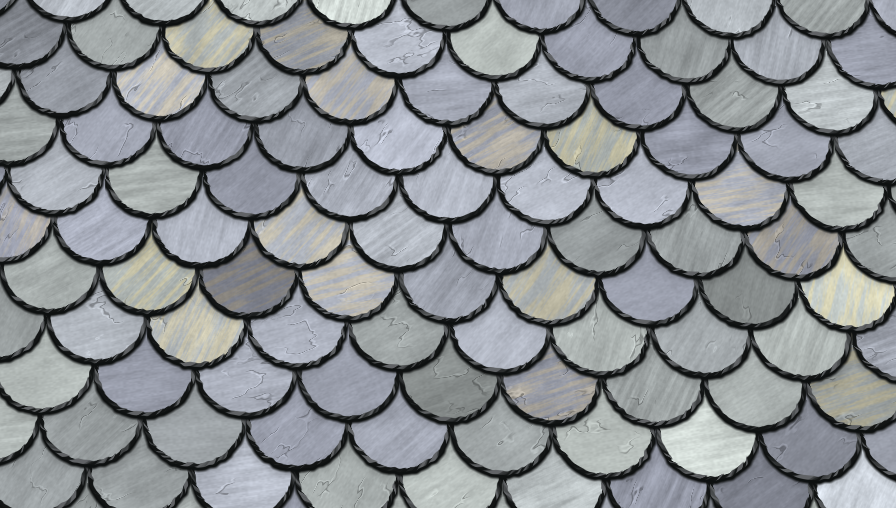
This texture is drawn by a WebGL 1 fragment shader. Its source:

```glsl
precision highp float;
// Roof of round-ended slates in staggered, overlapping rows, seen in slight perspective.
// Rows are composited from the back (lower) to the front (upper); each slate has its own
// tone, cleavage streaks and cracks, a chipped dark rim and a shadow on the row beneath.
uniform vec2 u_resolution;

// Layout, in canvas widths (y runs downward from the top edge)
const float AXIS_X       = 0.4453;  // column that stays vertical
const float ROW_TILT     = 0.022;   // rows sink toward the right
const float FIRST_ROW_Y  = 0.0859;  // lower end of row zero
const float FIRST_PITCH  = 0.1068;  // slate width at row zero
const float PITCH_GROWTH = 0.0197;  // widening of slates down the roof
const float ROW_STEP     = 0.498;   // row spacing in slate widths
// Slate shape, in slate widths
const vec2  ARC_RADII    = vec2(0.5, 0.465);
const float ARC_LIFT     = 0.012;
const float JITTER       = 0.02;
const float RIM_WIDTH    = 0.036;
const float CHIP_DEPTH   = 0.018;
const float SHADOW_DROP  = 0.026;
const float SHADOW_BLUR  = 0.024;
// Colours
const vec3 SLATE_DARK = vec3(0.57, 0.58, 0.605);
const vec3 SLATE_PALE = vec3(0.77, 0.785, 0.79);
const vec3 BLUE_TINT  = vec3(0.98, 0.99, 1.04);
const vec3 GREEN_TINT = vec3(0.99, 1.01, 0.98);
const vec3 WARM_TINT  = vec3(1.08, 1.02, 0.89);
const vec3 RIM_BLACK  = vec3(0.07, 0.08, 0.08);
const vec3 RIM_GREY   = vec3(0.38, 0.39, 0.40);
const vec3 SHADOW     = vec3(0.06, 0.07, 0.07);

float hash(vec2 p) {
  return fract(sin(dot(p, vec2(127.1, 311.7))) * 43758.5);
}

float noise(vec2 p) {
  vec2 i = floor(p), f = fract(p);
  f = f * f * (3.0 - 2.0 * f);
  return mix(mix(hash(i), hash(i + vec2(1.0, 0.0)), f.x),
             mix(hash(i + vec2(0.0, 1.0)), hash(i + vec2(1.0, 1.0)), f.x), f.y);
}

float fbm(vec2 p) {
  float sum = 0.0, gain = 0.5;
  for (int i = 0; i < 4; i++) {
    sum += gain * noise(p);
    p = p * 2.07 + 7.3;
    gain *= 0.5;
  }
  return sum / 0.9375;
}

// Approximate signed distance to a slate: half ellipse below, straight sides above
float slateDistance(vec2 q) {
  float drop = min(q.y - ARC_RADII.y, 0.0);
  return (length(vec2(q.x, drop) / ARC_RADII) - 1.0) * ARC_RADII.y;
}

// Stone face: q is the place on the slate, id its column and row
vec3 slateFace(vec2 q, vec2 id) {
  float tone = hash(id + 3.1), kind = hash(id + 17.7), tint = hash(id + 41.3);
  vec3 stone = mix(SLATE_DARK, SLATE_PALE, 0.1 + 0.8 * tone);
  stone *= mix(GREEN_TINT, BLUE_TINT, smoothstep(0.3, 0.7, tint));
  stone *= 1.0 - 0.17 * step(0.93, kind) + 0.12 * step(kind, 0.1);
  // Grain direction, mostly rising to the right
  float angle = mix(0.1, 1.35, hash(id + 9.9));
  vec2 along = vec2(cos(angle), sin(angle));
  vec2 g = vec2(dot(q, along), dot(q, vec2(-along.y, along.x))) + 40.0 * hash(id);
  float cloud = fbm(g * vec2(3.0, 5.0));
  float streak = fbm(g * vec2(2.5, 24.0));
  float grain = noise(g * vec2(35.0, 60.0));
  float streaky = mix(0.08, 0.34, hash(id + 23.0));
  stone *= 1.0 + 0.18 * (cloud - 0.5) + streaky * (streak - 0.5) + 0.07 * (grain - 0.5);
  // Mineral stains on a few slates
  float stain = step(0.84, hash(id + 31.0)) * smoothstep(0.35, 0.65, streak);
  stone *= mix(vec3(1.0), WARM_TINT, stain);
  // Cleavage steps: a dark crack with a lit lip along one noise contour
  float level = fbm(g * vec2(2.0, 4.5) + 11.0) - 0.5;
  float broken = smoothstep(0.45, 0.7, noise(g * 5.0 + 5.0)) * step(0.35, hash(id + 53.0));
  float crack = 1.0 - smoothstep(0.0, 0.018, abs(level));
  float lip = 1.0 - smoothstep(0.0, 0.022, abs(level - 0.03));
  return stone * (1.0 + broken * (0.11 * lip - 0.25 * crack));
}

void main() {
  vec2 p = vec2(gl_FragCoord.x, u_resolution.y - gl_FragCoord.y) / u_resolution.x;
  p.x -= AXIS_X;
  float pitch = FIRST_PITCH + PITCH_GROWTH * (p.y - ROW_TILT * p.x - FIRST_ROW_Y);
  float u = p.x / pitch;
  float v = log(pitch / FIRST_PITCH) / (PITCH_GROWTH * ROW_STEP);
  float soft = 0.7 / (u_resolution.x * pitch);
  vec3 color = SHADOW;
  for (int i = 0; i < 3; i++) {
    float row = floor(v) + 2.0 - float(i);
    float shift = 0.5 * mod(row, 2.0);
    float column = floor(u - shift + 0.5);
    vec2 id = vec2(column, row);
    vec2 q = vec2(u - shift - column, (row - v) * ROW_STEP - ARC_LIFT);
    q += JITTER * (vec2(hash(id + 61.0), hash(id + 71.0)) - 0.5);
    // Chipped outline
    float turn = atan(q.x, ARC_RADII.y - q.y);
    float seed = 13.0 * hash(id + 83.0);
    float chip = CHIP_DEPTH * (noise(vec2(turn * 9.0, seed)) - 0.5);
    float edge = slateDistance(q) + chip;
    // Shadow on the row behind, then rim, then face
    float shade = slateDistance(q + vec2(0.0, SHADOW_DROP)) + chip;
    color = mix(color, SHADOW, 1.0 - smoothstep(-soft, SHADOW_BLUR + soft, shade));
    color *= 1.0 - 0.12 * (1.0 - smoothstep(0.0, 0.1, shade));
    float flake = noise(vec2(turn * 13.0 + edge * 45.0, seed + 5.0));
    vec3 rim = mix(RIM_BLACK, RIM_GREY, smoothstep(0.4, 0.85, flake));
    float inner = edge + RIM_WIDTH * (0.75 + 0.5 * flake);
    vec3 slate = mix(slateFace(q, id), rim, smoothstep(-soft, soft, inner));
    color = mix(color, slate, 1.0 - smoothstep(-soft, soft, edge));
  }
  gl_FragColor = vec4(color, 1.0);
}
```
